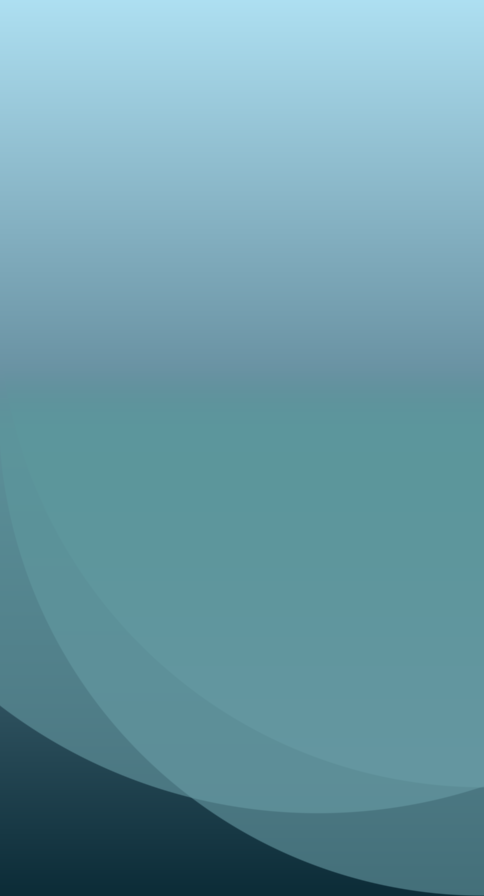
Reproduce this background procedurally as a Shadertoy shader.

```glsl
// Vertical backdrop: pale sky, slate horizon, deep water
vec3 backdrop(float y) {
    vec3 slate = vec3(0.42, 0.58, 0.645);
    vec3 sky = mix(slate, vec3(0.68, 0.875, 0.945), (y - 0.596) / 0.404);
    vec3 deep = mix(vec3(0.045, 0.17, 0.215), slate, y / 0.596);
    return y > 0.596 ? sky : deep;
}

// Antialiased coverage of a disc
float disc(vec2 p, vec2 center, float radius) {
    float pixel = 1.0 / iResolution.y;
    return smoothstep(pixel, -pixel, length(p - center) - radius);
}

// Lay a translucent teal disc over the colour below
vec3 addVeil(vec3 below, vec2 p, vec2 center, float radius) {
    vec3 teal = mix(vec3(0.41, 0.612, 0.648), vec3(0.36, 0.593, 0.612),
                    smoothstep(0.10, 0.52, p.y));
    float fade = 1.0 - smoothstep(0.505, 0.598, p.y);
    return mix(below, teal, 0.6 * fade * disc(p, center, radius));
}

void mainImage(out vec4 fragColor, in vec2 fragCoord) {
    vec2 p = fragCoord / iResolution.y;
    float right = iResolution.x / iResolution.y;

    vec3 color = backdrop(p.y);

    // Wide bowl, then two equal discs centred on the right edge
    color = addVeil(color, p, vec2(right * 0.657, 0.677), 0.5846);
    color = addVeil(color, p, vec2(right, 0.542), 0.5417);
    color = addVeil(color, p, vec2(right, 0.663), 0.5417);

    fragColor = vec4(color, 1.0);
}
```
